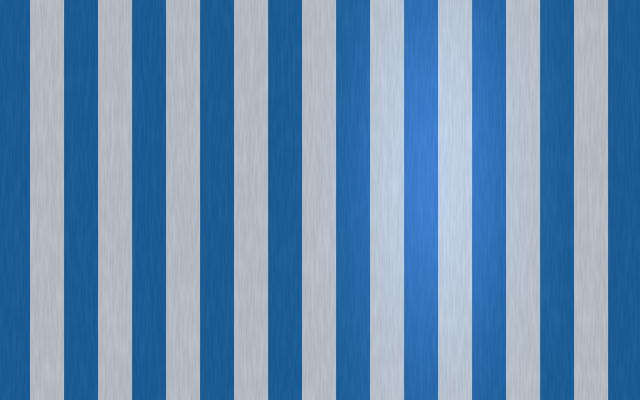
Write a Shadertoy shader that draws this pattern.

```glsl
// Upright stripes in blue and pale grey on a finely brushed surface.
// Stripes come from a repeated 1D distance, the sheen from stretched cellular
// noise, and a tall soft spotlight lifts both colours right of centre.

// Lengths are in canvas heights.
const float PERIOD       = 0.170;
const float HALF_STRIPE  = 0.0426;
const float FIRST_CENTRE = 0.1177;

const vec3 BLUE      = vec3(0.108, 0.358, 0.576);
const vec3 BLUE_LIT  = vec3(0.245, 0.500, 0.815);
const vec3 GREY      = vec3(0.708, 0.727, 0.760);
const vec3 GREY_LIT  = vec3(0.745, 0.818, 0.900);

const vec2 LIGHT_CENTRE = vec2(1.09, 0.57);
const vec2 LIGHT_RADIUS = vec2(0.21, 0.56);

const vec2  FINE_FIBRES   = vec2(170.0, 15.0);  // cells per canvas height
const vec2  COARSE_FIBRES = vec2(75.0, 5.0);
const float FINE_GRAIN    = 0.050;
const float COARSE_GRAIN  = 0.022;
const float MEAN_DISTANCE = 0.45;               // average of cellular()

vec2 hash22(vec2 p) {
    vec3 q = fract(p.xyx * vec3(0.1031, 0.1030, 0.0973));
    q += dot(q, q.yzx + 33.33);
    return fract((q.xx + q.yz) * q.zy);
}

// Distance to the nearest jittered cell point.
float cellular(vec2 p) {
    vec2 cell = floor(p), local = fract(p);
    float nearest = 2.0;
    for (int j = -1; j <= 1; j++)
        for (int i = -1; i <= 1; i++) {
            vec2 offset = vec2(i, j);
            vec2 toPoint = offset + hash22(cell + offset + 40.0) - local;
            nearest = min(nearest, dot(toPoint, toPoint));
        }
    return sqrt(nearest);
}

// Signed distance to the nearest grey stripe, negative inside.
float stripeDistance(float x) {
    float repeated = mod(x - FIRST_CENTRE + 0.5 * PERIOD, PERIOD) - 0.5 * PERIOD;
    return abs(repeated) - HALF_STRIPE;
}

float spotlight(vec2 p) {
    vec2 q = (p - LIGHT_CENTRE) / LIGHT_RADIUS;
    return exp(-dot(q, q));
}

// Brushed fibres, centred on zero.
float grain(vec2 p) {
    return FINE_GRAIN * (cellular(p * FINE_FIBRES) - MEAN_DISTANCE)
         + COARSE_GRAIN * (cellular(p * COARSE_FIBRES) - MEAN_DISTANCE);
}

void mainImage(out vec4 fragColor, in vec2 fragCoord) {
    vec2 p = fragCoord / iResolution.y;
    float pixel = 1.0 / iResolution.y;

    // Stripes under the light
    float light = spotlight(p);
    vec3 blue = mix(BLUE, BLUE_LIT, light);
    vec3 grey = mix(GREY, GREY_LIT, light);
    float onGrey = 1.0 - smoothstep(-0.6 * pixel, 0.6 * pixel, stripeDistance(p.x));
    vec3 colour = mix(blue, grey, onGrey);

    // Fibres show a little more on the grey
    colour += grain(p) * mix(0.7, 1.0, onGrey);

    fragColor = vec4(clamp(colour, 0.0, 1.0), 1.0);
}
```
